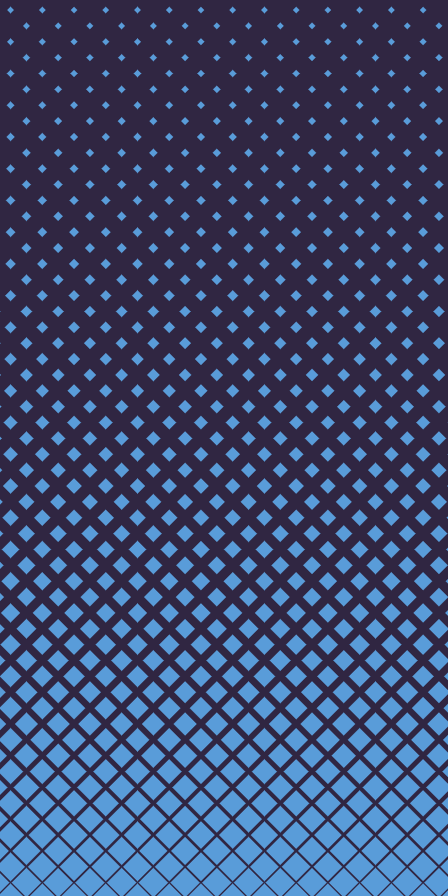
Reproduce this pattern procedurally as a WebGL 2 fragment shader.

```glsl
#version 300 es
precision highp float;

uniform vec2 u_resolution;
out vec4 fragColor;

// Lengths are fractions of the canvas width
#define CELL 0.07083
#define FIRST_CENTER vec2(0.0236, 0.0224)
#define SIZE_TOP 0.21
#define SIZE_LINEAR 0.25
#define SIZE_CURVE 0.49
#define BACKGROUND vec3(0.19, 0.15, 0.26)
#define DIAMOND vec3(0.35, 0.61, 0.85)

// Diamond size relative to its cell, growing from top (0) to bottom (1)
float diamondSize(float depth) {
    float t = clamp(depth, 0.0, 1.0);
    return SIZE_TOP + t * (SIZE_LINEAR + t * SIZE_CURVE);
}

void main() {
    // Width units, measured downward from the top left
    vec2 p = vec2(gl_FragCoord.x, u_resolution.y - gl_FragCoord.y) / u_resolution.x;
    float canvasHeight = u_resolution.y / u_resolution.x;

    // Diagonal axes turn the staggered diamonds into a plain square grid
    vec2 d = p - FIRST_CENTER;
    vec2 grid = vec2(d.x + d.y, d.x - d.y) / CELL;
    vec2 id = floor(grid + 0.5);
    vec2 local = abs(grid - id);

    // Each diamond takes its size from the height of its center
    float centerY = FIRST_CENTER.y + 0.5 * CELL * (id.x - id.y);
    float halfSize = 0.5 * diamondSize(centerY / canvasHeight);

    // Pixel-wide smooth edge
    float pixel = sqrt(2.0) / (CELL * u_resolution.x);
    float signedDist = max(local.x, local.y) - halfSize;
    float coverage = clamp(0.5 - signedDist / pixel, 0.0, 1.0);

    fragColor = vec4(mix(BACKGROUND, DIAMOND, coverage), 1.0);
}
```
